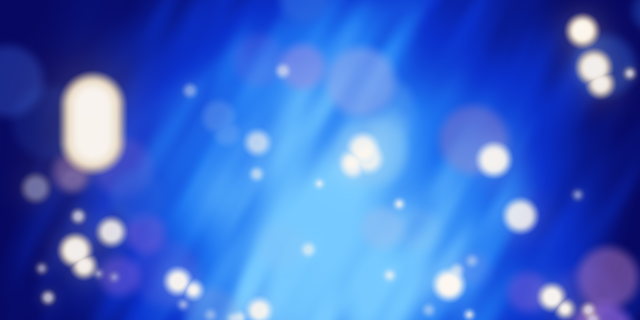
Write a Shadertoy shader that draws this background.

```glsl
// Soft bokeh over a blue glow: a wide bell of light, broken by slanted noise
// streaks, is mapped to a navy-to-ice ramp. Translucent discs, warm lights and
// one tall capsule are then scattered on top by hashed low-discrepancy loops.

// Units: canvas height = 1, canvas width = 2
const float WIDTH = 2.0;
const vec2 GLOW_CENTER = vec2(1.05, 0.26);
const vec2 GLOW_SIZE = vec2(0.65, 0.82);
const vec2 STREAK_DIR = vec2(0.50, 0.866);
const float STREAK_GAIN = 0.56;

const vec3 NAVY = vec3(0.025, 0.03, 0.38);
const vec3 ROYAL = vec3(0.04, 0.19, 0.80);
const vec3 SKY = vec3(0.12, 0.47, 0.95);
const vec3 ICE = vec3(0.46, 0.79, 1.00);
const vec3 AZURE = vec3(0.17, 0.40, 0.87);
const vec3 VIOLET = vec3(0.58, 0.38, 0.84);
const vec3 ROSE = vec3(0.74, 0.52, 0.70);
const vec3 MIST = vec3(0.56, 0.82, 0.98);
const vec3 CREAM = vec3(0.88, 0.78, 0.62);
const vec3 PEARL = vec3(0.86, 0.92, 0.97);
const vec3 WARM_WHITE = vec3(0.99, 0.97, 0.94);

const int DISCS = 32;
const int LIGHTS = 17;
const int SPARKS = 26;
const float DISC_BLUR = 0.027;
const float LIGHT_BLUR = 0.021;
const vec2 CAPSULE_CENTER = vec2(0.29, 0.615);
const float CAPSULE_RADIUS = 0.096;
const float CAPSULE_REACH = 0.056;

vec3 hash3(vec2 q) {
    vec3 h = fract(q.xyx * vec3(0.1031, 0.1030, 0.0973));
    h += dot(h, h.yxz + 33.33);
    return fract((h.xxy + h.yzz) * h.zyx);
}

float noise(vec2 q) {
    vec2 i = floor(q), f = fract(q);
    f = f * f * (3.0 - 2.0 * f);
    float low = mix(hash3(i).x, hash3(i + vec2(1, 0)).x, f.x);
    float high = mix(hash3(i + vec2(0, 1)).x, hash3(i + vec2(1, 1)).x, f.x);
    return mix(low, high, f.y);
}

// Evenly spread point with some jitter, slightly beyond the canvas
vec2 scatter(float i, float layer) {
    vec2 spread = fract(i * vec2(0.618, 0.755) + layer * vec2(0.37, 0.21));
    vec2 jitter = hash3(vec2(i, layer * 17.0)).xy - 0.5;
    return (spread * 1.06 - 0.03 + 0.2 * jitter) * vec2(WIDTH, 1.0);
}

float disc(float dist, float radius, float blur) {
    return 1.0 - smoothstep(radius - blur, radius + blur, dist);
}

float glowAt(vec2 p) {
    vec2 d = (p - GLOW_CENTER) / GLOW_SIZE;
    return exp(-dot(d, d));
}

// Long slanted bands, bent a little, with shorter strokes inside
float streaks(vec2 p) {
    vec2 q = vec2(p.x * STREAK_DIR.y - p.y * STREAK_DIR.x, dot(p, STREAK_DIR));
    q.x += 0.06 * noise(q * 3.0 + 40.0);
    float broad = noise(q * vec2(7.5, 3.0) + 20.0);
    float fine = noise(q * vec2(20.0, 4.5) + 60.0);
    return 0.58 * broad + 0.42 * fine - 0.5;
}

vec3 ramp(float t) {
    vec3 col = mix(NAVY, ROYAL, smoothstep(0.05, 0.42, t));
    col = mix(col, SKY, smoothstep(0.36, 0.70, t));
    return mix(col, ICE, smoothstep(0.60, 1.0, t));
}

// White core, tinted rim and a faint halo
void addLight(inout vec3 col, float dist, float radius, float blur, float alpha, float glow) {
    vec3 rim = mix(CREAM, PEARL, smoothstep(0.1, 0.6, glow));
    vec3 tint = mix(WARM_WHITE, rim, smoothstep(0.4 * radius, 1.2 * radius, dist));
    float halo = exp(-pow(dist / (1.6 * radius), 2.0));
    col = mix(col, tint, alpha * max(disc(dist, radius, blur), 0.2 * halo));
}

void mainImage(out vec4 fragColor, in vec2 fragCoord) {
    vec2 p = fragCoord / iResolution.y;
    float glow = glowAt(p);
    vec3 col = ramp(glow + STREAK_GAIN * streaks(p) * sqrt(glow));

    // Large translucent discs: azure, violet, rose, and pale mist inside the glow
    for (int i = 0; i < DISCS; i++) {
        vec3 h = hash3(vec2(float(i) + 0.5, 91.0));
        vec2 c = scatter(float(i), 1.0);
        float radius = mix(0.05, 0.115, h.x);
        vec3 tint = mix(AZURE, VIOLET, smoothstep(0.2, 0.5, h.y));
        tint = mix(tint, ROSE, smoothstep(0.75, 0.95, h.y));
        tint = mix(tint, MIST, 0.85 * smoothstep(0.5, 0.8, glowAt(c)));
        float alpha = mix(0.16, 0.72, h.z * h.z);
        col = mix(col, tint, alpha * disc(length(p - c), radius, DISC_BLUR));
    }

    // Small sparks, gathered in the lower half
    for (int i = 0; i < SPARKS; i++) {
        vec3 h = hash3(vec2(float(i) + 0.5, 53.0));
        vec2 c = scatter(float(i), 2.0);
        c.y = 0.75 * c.y * abs(c.y);
        float radius = mix(0.011, 0.021, h.x);
        addLight(col, length(p - c), radius, 0.016, mix(0.35, 0.85, h.y), glow);
    }

    // Main lights, some merged with a smaller companion
    for (int i = 0; i < LIGHTS; i++) {
        vec3 h = hash3(vec2(float(i) + 0.5, 27.0));
        vec2 c = scatter(float(i), 3.0);
        c.y *= mix(0.65, 1.0, smoothstep(0.9, 1.6, c.x));
        float radius = mix(0.037, 0.052, h.x);
        float dist = length(p - c);
        vec2 offset = 0.055 * normalize(vec2(h.y - 0.5, h.z - 1.1));
        float twin = length(p - c - offset) + 0.012;
        dist = h.z > 0.55 ? min(dist, twin) : dist;
        float keep = max(1.0 - smoothstep(0.36, 0.46, c.y), smoothstep(0.6, 0.9, c.x));
        addLight(col, dist, radius, LIGHT_BLUR, keep * mix(0.88, 1.0, h.y), glow);
    }

    // Tall capsule of light
    vec2 q = p - CAPSULE_CENTER;
    q.y -= clamp(q.y, -CAPSULE_REACH, CAPSULE_REACH);
    addLight(col, length(q), CAPSULE_RADIUS, 0.026, 0.98, 0.0);

    fragColor = vec4(clamp(col, 0.0, 1.0), 1.0);
}
```
